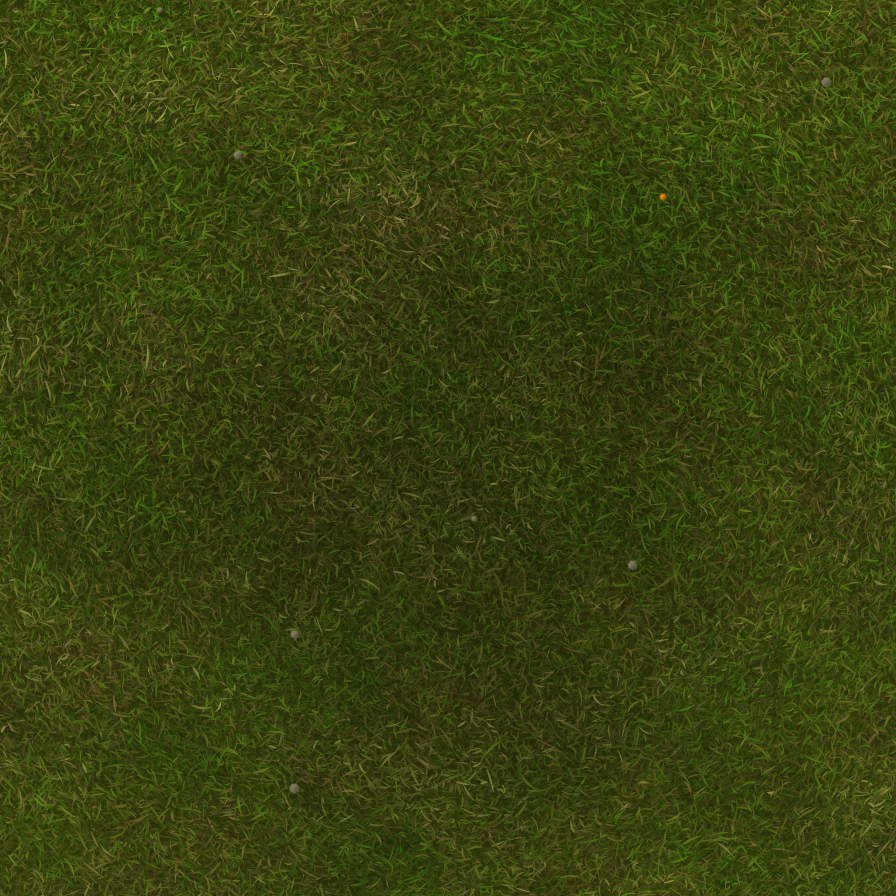
Reproduce this texture procedurally as a Shadertoy shader.

```glsl
// A mown lawn seen from above: layers of short curved blades over dark soil.
// Each layer jitters one blade per grid cell; layered sines tint broad patches,
// and a few small flower heads are scattered on top.

const float PI = 3.14159265;
const int BLADE_LAYERS = 14;
const int FLOWERS = 8;

const vec3 SOIL = vec3(0.135, 0.160, 0.015);
const vec3 SOIL_LIGHT = vec3(0.225, 0.235, 0.055);
const vec3 GREEN = vec3(0.205, 0.315, 0.050);
const vec3 OLIVE = vec3(0.275, 0.300, 0.082);
const vec3 BROWN = vec3(0.285, 0.262, 0.098);
const vec3 STRAW = vec3(0.385, 0.380, 0.180);
const vec3 PALE_FLOWER = vec3(0.50, 0.47, 0.37);
const vec3 ORANGE_FLOWER = vec3(0.95, 0.52, 0.02);

vec4 hash4(vec3 p) {
    vec4 q = fract(p.xyzx * vec4(0.1031, 0.1030, 0.0973, 0.1099));
    q += dot(q, q.wzxy + 33.33);
    return fract((q.xxyz + q.yzzw) * q.zywx);
}

// Layered sines, roughly -1 to 1, for broad uneven patches
float patches(vec2 p, float seed) {
    float sum = 0.0;
    float weight = 0.5;
    for (int i = 0; i < 5; i++) {
        sum += weight * sin(p.x + seed + 1.7 * sin(p.y * 0.8 + seed)) * cos(p.y - 1.3 * seed);
        p = mat2(1.2, 1.5, -1.5, 1.2) * p;
        seed += 2.4;
        weight *= 0.75;
    }
    return sum;
}

// Cellular noise: distance to the nearest jittered point
float cellular(vec2 p, float seed) {
    vec2 cell = floor(p);
    float nearest = 2.0;
    for (int y = -1; y <= 1; y++)
    for (int x = -1; x <= 1; x++) {
        vec2 id = cell + vec2(x, y);
        nearest = min(nearest, length(id + hash4(vec3(id, seed)).xy - p));
    }
    return nearest;
}

// x: coverage, y: position along the blade, z: position across it
vec3 blade(vec2 p, float angle, float halfLength, float width, float bend, float pixel) {
    float c = cos(angle);
    float s = sin(angle);
    vec2 q = vec2(c * p.x + s * p.y, c * p.y - s * p.x);
    float t = q.x / halfLength;
    float across = q.y - bend * (t * t - 0.35);
    float taper = width * (1.0 - t * t) * (0.85 - 0.3 * t);
    float cover = clamp((taper - abs(across)) / pixel + 0.5, 0.0, 1.0);
    cover *= 1.0 - smoothstep(0.8, 1.0, abs(t));
    return vec3(cover, t, across / width);
}

vec3 bladeColour(float pick, float dryness) {
    float kind = pick + 0.22 * dryness;
    vec3 colour = mix(GREEN, OLIVE, smoothstep(0.2, 0.5, kind));
    colour = mix(colour, BROWN, smoothstep(0.55, 0.72, kind));
    return mix(colour, STRAW, smoothstep(0.80, 1.0, kind));
}

// Draws one layer of blades over the colour beneath
vec3 bladeLayer(vec3 under, vec2 uv, float layer, float height, float dryness, float pixel) {
    float cells = 56.0 + 30.0 * fract(layer * 0.618);
    vec2 p = uv * cells + layer * vec2(3.37, 7.91);
    vec2 cell = floor(p);
    vec3 colour = under;
    for (int y = -1; y <= 1; y++)
    for (int x = -1; x <= 1; x++) {
        vec2 id = cell + vec2(x, y);
        vec4 place = hash4(vec3(id, layer + 1.0));
        vec4 look = hash4(vec3(id, layer + 41.0));
        vec2 offset = p - id - place.xy;
        // Blades splay outward toward the canvas edges
        vec2 fromCentre = uv - offset / cells - 0.5;
        float outward = atan(fromCentre.y, fromCentre.x);
        float spread = mix(2.0, 1.1, smoothstep(0.2, 0.65, length(fromCentre)));
        float angle = outward + (place.z - 0.5) * PI * spread;
        float halfLength = mix(0.28, 0.88, place.w * place.w);
        float width = mix(0.055, 0.10, look.x);
        vec3 b = blade(offset, angle, halfLength, width, (look.y - 0.5) * 0.36, pixel * cells);
        float shade = mix(0.66, 1.08, height) * mix(0.62, 1.34, look.w);
        shade *= 1.0 + 0.10 * b.y + 0.14 * clamp(b.z, -1.0, 1.0);
        colour = mix(colour, bladeColour(look.z, dryness) * shade, b.x * 0.92);
    }
    return colour;
}

vec3 flower(vec3 under, vec2 p, float radius, vec3 tint, float pixel) {
    float ripple = 1.0 + 0.06 * sin(7.0 * atan(p.y, p.x));
    float edge = length(p) - radius * ripple;
    float shade = 0.78 + 0.35 * smoothstep(-radius, radius, p.y - p.x);
    return mix(under, tint * shade, 0.85 * smoothstep(1.3 * pixel, -1.3 * pixel, edge));
}

void mainImage(out vec4 fragColor, in vec2 fragCoord) {
    vec2 uv = fragCoord / iResolution.xy;
    float pixel = 1.0 / iResolution.y;
    float dryness = patches(uv * 11.0, 1.3) - 0.8 * smoothstep(1.0, 1.7, uv.x + uv.y);

    // Soil and grass
    vec3 colour = mix(SOIL, SOIL_LIGHT, smoothstep(0.2, 0.9, cellular(uv * 170.0, 5.0)));
    for (int i = 0; i < BLADE_LAYERS; i++) {
        float height = float(i) / float(BLADE_LAYERS - 1);
        colour = bladeLayer(colour, uv, float(i), height, dryness, pixel);
    }

    // Slightly softer lower half
    colour = mix(colour, vec3(0.222, 0.258, 0.058), 0.14 * smoothstep(0.55, 0.3, uv.y));

    // Dim centre, brighter upper corners, uneven light and warm patches
    float light = mix(0.88, 1.13, smoothstep(0.05, 0.65, length(uv - vec2(0.48, 0.44))));
    light *= 1.0 + 0.06 * smoothstep(0.5, 1.0, uv.y);
    light *= 1.0 + 0.10 * patches(uv * 8.0, 4.1) + 0.07 * patches(uv * 27.0, 2.2);
    vec3 warmth = 1.0 + vec3(0.06, -0.03, 0.08) * patches(uv * 13.0, 7.3);
    colour *= 1.03 * light * warmth;

    // Scattered flower heads, the last one orange
    for (int i = 0; i < FLOWERS; i++) {
        vec4 h = hash4(vec3(float(i) * 3.7, 12.0, 8.0));
        bool last = i == FLOWERS - 1;
        vec2 centre = last ? vec2(0.74, 0.78) : h.xy;
        vec3 tint = last ? ORANGE_FLOWER : PALE_FLOWER;
        colour = flower(colour, uv - centre, mix(0.003, 0.0055, h.z), tint, pixel);
    }
    fragColor = vec4(colour, 1.0);
}
```
